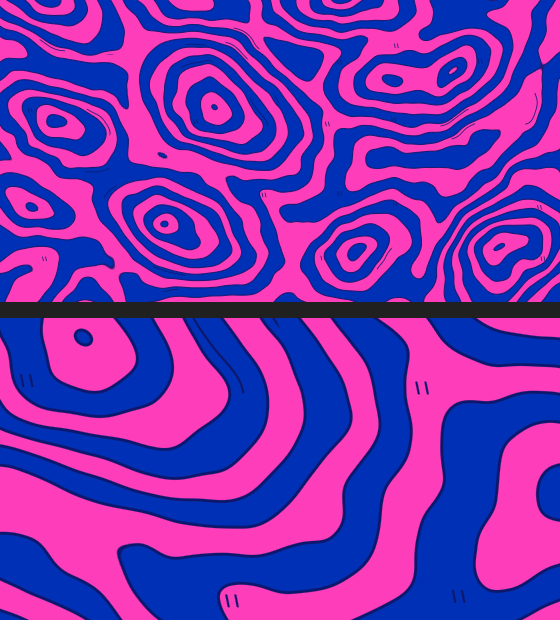
Top: the whole. Bottom: its middle third, enlarged.
A WebGL 2 fragment shader for this pattern:

```glsl
#version 300 es
precision highp float;

uniform vec2 u_resolution;
out vec4 outColor;

const vec3 BLUE = vec3(0.0, 0.19, 0.71);
const vec3 PINK = vec3(0.995, 0.24, 0.73);
const vec3 INK = vec3(0.05, 0.09, 0.42);

// Integer hash: two random values per lattice cell
vec2 hash2(vec2 cell) {
    uvec2 v = uvec2(ivec2(cell) + 4096);
    v = v * 1664525u + 1013904223u;
    v.x += v.y * 1664525u;
    v.y += v.x * 1664525u;
    v ^= v >> 16u;
    v.x += v.y * 1664525u;
    v.y += v.x * 1664525u;
    v ^= v >> 16u;
    return vec2(v & 65535u) / 65535.0;
}

// Smooth two-channel value noise, centred on zero
vec2 noise2(vec2 p) {
    vec2 i = floor(p), f = fract(p);
    f = f * f * f * (f * (f * 6.0 - 15.0) + 10.0);
    vec2 low = mix(hash2(i), hash2(i + vec2(1, 0)), f.x);
    vec2 high = mix(hash2(i + vec2(0, 1)), hash2(i + vec2(1, 1)), f.x);
    return mix(low, high, f.y) - 0.5;
}

// Terrain height: smooth minimum of stretched, tilted cones
float terrain(vec2 p) {
    vec2 q = p + 0.07 * noise2(p * 5.0) + 0.025 * noise2(p * 14.0 + 40.0);
    float sum = 0.0;
    for (int j = -1; j <= 3; j++) {
        for (int i = -1; i <= 5; i++) {
            vec2 cell = vec2(i, j);
            vec2 peak = (cell + 0.15 + 0.7 * hash2(cell + 70.0)) * 0.47;
            float tilt = mix(-0.55, 0.45, smoothstep(0.9, 1.4, peak.x));
            tilt = mix(1.4, tilt, smoothstep(0.0, 0.3, peak.y));
            float c = cos(tilt), s = sin(tilt);
            vec2 d = mat2(c, -s, s, c) * (q - peak) * vec2(0.75, 1.3);
            float depth = 0.17 * hash2(cell + 150.0).x;
            sum += exp(-24.0 * (length(d) + depth));
        }
    }
    float ripple = 0.5 * noise2(p * 6.0 + 90.0).x + 0.2 * noise2(p * 17.0).y;
    return -log(sum) / 24.0 * 14.5 + ripple;
}

float segmentDistance(vec2 p, vec2 a, vec2 b) {
    vec2 ab = b - a;
    return length(p - a - ab * clamp(dot(p - a, ab) / dot(ab, ab), 0.0, 1.0));
}

float coverage(float signedDistance) {
    return clamp(signedDistance * u_resolution.y * 0.85 + 0.5, 0.0, 1.0);
}

void main() {
    vec2 p = gl_FragCoord.xy / u_resolution.y;
    float height = terrain(p);
    float slope = length(vec2(dFdx(height), dFdy(height))) * u_resolution.y;
    slope = max(slope, 4.0);

    // Alternating contour bands with inked borders
    float band = (0.25 - abs(fract(height) - 0.5)) / slope;
    vec3 color = mix(BLUE, PINK, coverage(band));
    float ink = coverage(0.0016 - abs(band));

    // Scattered marks: paired ticks or short strokes along the slope lines
    vec2 cell = floor(p / 0.24);
    vec2 local = p - (cell + 0.3 + 0.4 * hash2(cell + 300.0)) * 0.24;
    vec2 pick = hash2(cell + 500.0);
    if (pick.x < 0.4) {
        local.x = abs(local.x + 0.2 * local.y) - 0.005;
        float tick = segmentDistance(local, vec2(0.0, -0.006), vec2(0.0, 0.006));
        ink = max(ink, coverage(0.0012 - tick));
    } else if (pick.x < 0.8) {
        float shift = pick.y < 0.5 ? 0.1 : 0.6;
        float stroke = abs(fract(height + shift) - 0.5) / slope;
        float reach = coverage(0.058 - length(local));
        ink = max(ink, reach * coverage(0.0012 - stroke));
    }

    outColor = vec4(mix(color, INK, ink), 1.0);
}
```
